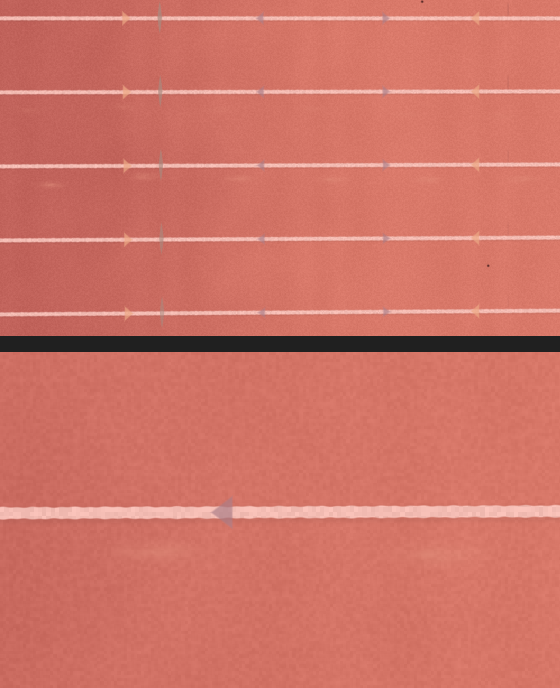
Top, the full canvas; bottom, a detail of the centre.
Give the GLSL for this texture, as a Shadertoy shader.

```glsl
// Weathered red running track with pale lane lines, arrow marks and scuffs.

float hash(vec2 p) {
    p = fract(p * vec2(0.1031, 0.1137));
    p += dot(p, p.yx + 33.33);
    return fract((p.x + p.y) * p.x * 17.3);
}

// Distance to the nearest jittered cell point
float cellular(vec2 p) {
    vec2 cell = floor(p);
    float d = 2.0;
    for (int j = -1; j <= 1; j++)
    for (int i = -1; i <= 1; i++) {
        vec2 c = cell + vec2(i, j);
        vec2 site = c + vec2(hash(c + 71.0), hash(c + 193.0));
        d = min(d, length(p - site));
    }
    return d;
}

// Soft mottling from rotated, warped sines, about -1 to 1
float mottle(vec2 p) {
    float sum = 0.0, amp = 0.5;
    for (int i = 0; i < 4; i++) {
        p = mat2(0.8, 0.6, -0.6, 0.8) * p * 1.7 + 3.1;
        sum += amp * sin(p.x + 1.3 * sin(p.y)) * sin(p.y + 0.7);
        amp *= 0.65;
    }
    return sum;
}

float fill(float d, float blur) {
    return 1.0 - smoothstep(-blur, blur, d);
}

// Triangle across a line; dir is +1 when it points right
float arrow(vec2 p, float dir, vec2 size) {
    p.x *= dir;
    float slope = abs(p.y) - size.y * (0.5 - p.x / size.x);
    return max(slope * 0.75, -p.x - 0.5 * size.x);
}

// Horizontal position of a mark, which drifts slightly from lane to lane
float markX(float x, float lane) {
    return x + lane * 0.0026 * (1.0 - x / 1.41);
}

void mainImage(out vec4 fragColor, in vec2 fragCoord) {
    float px = 1.0 / iResolution.y;
    float aspect = iResolution.x * px;
    vec2 p = vec2(fragCoord.x, iResolution.y - fragCoord.y) * px; // y runs down
    p.x *= 1.662 / aspect;
    float u = p.x / 1.662;

    // Rubber surface: brighter to the right, with faint bands and grain
    float m = mottle(p * 7.0);
    float light = smoothstep(0.0, 0.7, u + 0.035 * m + 0.03 * sin(p.y * 9.0));
    vec3 col = mix(vec3(0.755, 0.385, 0.355), vec3(0.85, 0.472, 0.412), light);
    col += 0.007 * m + 0.005 * sin(p.x * 38.0 + 2.0 * sin(p.x * 13.0));
    col += 0.025 * (hash(floor(p * 300.0)) - 0.5);
    col += 0.025 * (cellular(p * 130.0) - 0.45);

    // Pale scuffs along the middle, with a weaker set one lane above
    for (int k = 0; k < 12; k++) {
        float f = float(k % 6), row = float(k / 6);
        float r = hash(vec2(f + 3.0, row + 8.0));
        vec2 c = vec2(0.15 + 0.28 * f - 0.06 * row, 0.522 + 0.035 * r - 0.21 * row);
        vec2 q = (p - c) / vec2(0.035, 0.009);
        float wear = 0.65 + 0.5 * mottle(p * vec2(60.0, 140.0));
        col = mix(col, vec3(0.9, 0.58, 0.5), (0.5 - 0.3 * row) * wear * exp(-dot(q, q)));
    }

    // Five lanes, spread slightly wider at the left
    float pitch = 0.2203 - 0.0028 * u;
    float lane = clamp(floor((p.y - 0.0545) / pitch + 0.5), 0.0, 4.0);
    float y = p.y - 0.0545 - lane * pitch;
    float rough = 0.0006 * sin(p.x * 310.0 + lane * 4.0) * sin(p.x * 127.0);
    float line = fill(abs(y) - 0.0058 + rough, px);
    col *= 1.0 - 0.05 * fill(abs(y - 0.002) - 0.008, 0.003);
    vec3 paint = vec3(0.965, 0.755, 0.72) + 0.06 * (hash(floor(p * 240.0)) - 0.5);
    col = mix(col, paint, line * 0.96);

    // Orange arrows face inward near both ends
    float orange = min(arrow(vec2(p.x - markX(0.375, lane), y), 1.0, vec2(0.024, 0.021)),
                       arrow(vec2(p.x - markX(1.41, lane), y), -1.0, vec2(0.024, 0.021)));
    col = mix(col, vec3(0.93, 0.66, 0.52), 0.72 * fill(orange, px));

    // Blue-grey arrows face outward, worn smaller in lower lanes
    vec2 size = vec2(0.021, 0.018 - 0.001 * lane);
    float blue = min(arrow(vec2(p.x - markX(0.771, lane), y), -1.0, size),
                     arrow(vec2(p.x - markX(1.146, lane), y), 1.0, size));
    col = mix(col, vec3(0.67, 0.49, 0.53), 0.68 * fill(blue, px * 1.3));

    // Grey spindle smear across each line
    vec2 s = vec2(p.x - markX(0.474, lane), y + 0.003);
    float spindle = abs(s.x) - 0.0065 * pow(max(0.0, 1.0 - abs(s.y) / 0.05), 0.8);
    float smear = fill(spindle, 0.002) * fill(abs(s.y) - 0.045, 0.01);
    col = mix(col, vec3(0.66, 0.54, 0.5), (0.72 - 0.04 * lane) * smear);

    // Fine dark crack just above each line
    float crack = fill(abs(p.x - 1.508) - 0.001, px) * fill(abs(y + 0.026) - 0.018, 0.006);
    col = mix(col, vec3(0.58, 0.3, 0.28), (0.5 - 0.08 * lane) * crack);

    // Two specks of dirt
    float speck = min(length(p - vec2(1.253, 0.005)), length(p - vec2(1.449, 0.791)));
    col = mix(col, vec3(0.25, 0.1, 0.1), 0.85 * fill(speck - 0.0032, px));

    fragColor = vec4(clamp(col, 0.0, 1.0), 1.0);
}
```
